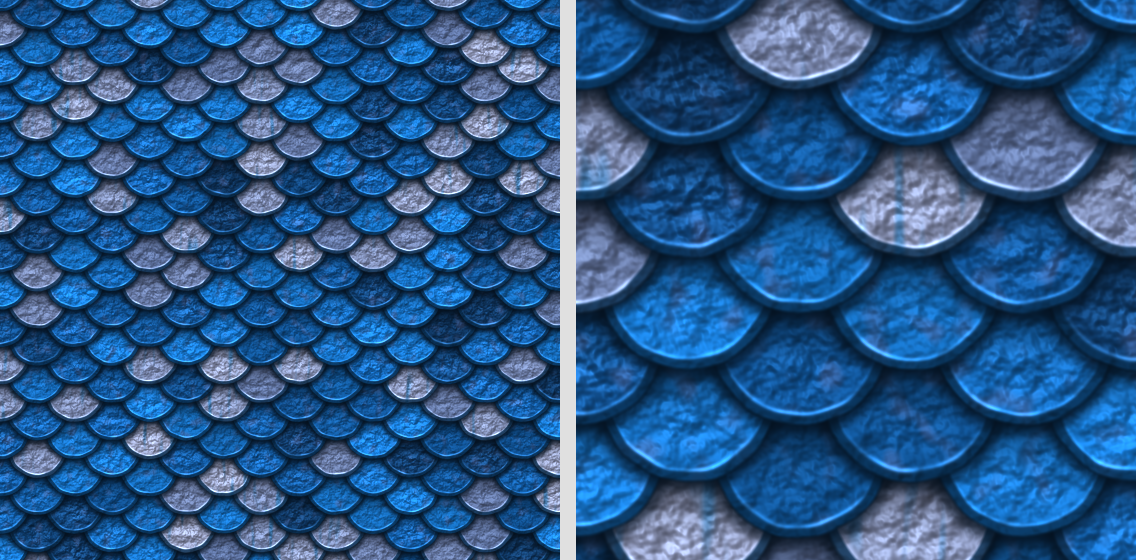
Left, the full canvas; right, a detail of the centre.
Write a three.js fragment shader that draws this pattern.

```glsl
// Overlapping rounded roof scales in worn blue and grey metal.
// Staggered rows of discs are painted from the lowest layer to the highest, each
// casting a soft shadow; hashes tint the discs, gradient noise dents and stains them.

#define ACROSS 7.5        // scales across and pitch of the whole layout
#define ROW_STEP 0.25     // height of one staggered row, in pitches
#define RADIUS 0.4        // disc radius, in pitches
#define RIM 0.046         // width of the dark border
#define EDGE_SOFT 0.012   // edge smoothing
#define SHADOW_REACH 0.075
#define SHADOW_TINT vec3(0.015, 0.06, 0.11)
#define DENT_FREQ 8.0
#define DENT_DEPTH 0.042
#define GREY_SHARE 0.32   // part of the scales that are bare grey

varying vec2 vUv;

vec2 hash2(vec2 p) {
  vec3 a = fract(p.xyx * vec3(0.1031, 0.1030, 0.0973));
  a += dot(a, a.yzx + 33.33);
  return fract((a.xx + a.yz) * a.zy);
}

float cornerSlope(vec2 cell, vec2 f, vec2 corner) {
  return dot(hash2(cell + corner) * 2.0 - 1.0, f - corner);
}

float gradientNoise(vec2 p) {
  vec2 cell = floor(p), f = p - cell;
  vec2 u = f * f * f * (f * (f * 6.0 - 15.0) + 10.0);
  float low = mix(cornerSlope(cell, f, vec2(0.0)), cornerSlope(cell, f, vec2(1.0, 0.0)), u.x);
  float high = mix(cornerSlope(cell, f, vec2(0.0, 1.0)), cornerSlope(cell, f, vec2(1.0)), u.x);
  return mix(low, high, u.y);
}

float dents(vec2 p) {
  float sum = 0.0, amp = 1.0;
  for (int i = 0; i < 3; i++) {
    sum += amp * gradientNoise(p);
    p = mat2(1.6, 1.2, -1.2, 1.6) * p + 5.3;
    amp *= 0.48;
  }
  return sum;
}

// Paint of one scale: navy, deep blue, azure or grey, with slight drift
vec3 scaleTint(vec2 rnd, float grey) {
  float blue = rnd.x / (1.0 - GREY_SHARE);
  vec3 paint = mix(vec3(0.045, 0.18, 0.33), vec3(0.05, 0.29, 0.53), smoothstep(0.08, 0.25, blue));
  paint = mix(paint, vec3(0.07, 0.40, 0.70), smoothstep(0.4, 0.75, blue));
  vec3 bare = mix(vec3(0.34, 0.42, 0.60), vec3(0.45, 0.47, 0.57), rnd.y);
  return mix(paint, bare, grey) * (0.9 + 0.2 * rnd.y);
}

// q: position from the disc centre, depth: distance inside the edge
vec3 shadeScale(vec2 q, float depth, vec2 id) {
  vec2 rnd = hash2(id + 40.0);
  vec2 seed = hash2(id + 91.0) * 60.0;
  float grey = step(1.0 - GREY_SHARE, rnd.x);
  vec3 tint = scaleTint(rnd, grey);

  // Vertical runs on the metal and rubbed patches in the paint
  float run = gradientNoise(q * vec2(12.0, 1.6) + seed);
  float patchy = gradientNoise(q * 7.0 + seed.yx);
  float stained = step(0.45, rnd.y);
  tint = mix(tint, vec3(0.08, 0.34, 0.54), grey * stained * 0.7 * smoothstep(0.05, 0.45, run));
  tint = mix(tint, vec3(0.25, 0.33, 0.52), (1.0 - grey) * 0.55 * smoothstep(0.05, 0.5, patchy + 0.4 * run));

  // Hammered relief
  vec2 at = q * DENT_FREQ + seed;
  float h = dents(at), e = 0.07;
  vec2 slope = vec2(dents(at + vec2(e, 0.0)) - h, dents(at + vec2(0.0, e)) - h) / e;
  vec3 normal = normalize(vec3(-slope * DENT_FREQ * DENT_DEPTH, 1.0));
  float lit = max(dot(normal, normalize(vec3(-0.2, 0.45, 0.87))), 0.0);

  // Darker under the overlap, glossy in the lower middle
  float fall = smoothstep(0.14, -0.2, q.y);
  vec2 g = (q + vec2(0.0, 0.16)) * vec2(3.6, 6.0);
  float gloss = exp(-dot(g, g)) * pow(lit, 7.0) * mix(0.3, 0.85, rnd.y);
  vec3 shine = mix(vec3(0.28, 0.58, 0.88), vec3(0.66, 0.76, 0.92), grey);
  vec3 face = tint * (0.68 + 0.4 * fall) * (0.4 + 0.7 * lit) + shine * gloss * 0.55;

  // Border with a bright worn lip on its inner side
  float border = 1.0 - smoothstep(RIM - 0.009, RIM + 0.009, depth);
  vec3 edge = mix(tint, vec3(0.05, 0.27, 0.47), 0.7) * (0.35 + 0.45 * lit);
  face = mix(face, edge, border);
  float across = (depth - RIM - 0.006) / 0.011;
  float lip = exp(-across * across) * smoothstep(-0.1, -0.34, q.y);
  face += shine * lip * (0.25 + 0.45 * smoothstep(-0.3, 0.3, patchy));
  return face * mix(0.45, 1.0, smoothstep(-0.012, 0.016, depth));
}

void main() {
  vec2 p = vUv * ACROSS;
  float nearRow = floor(p.y / ROW_STEP + 0.5);
  vec3 color = SHADOW_TINT;

  // Lower rows first: higher rows lie on top
  for (int i = -2; i <= 2; i++) {
    float row = nearRow + float(i);
    float shift = 0.5 - 0.5 * mod(row, 2.0);
    float column = floor(p.x - shift + 0.5);
    vec2 id = vec2(column, row);
    vec2 q = p - vec2(column + shift, row * ROW_STEP);

    float wobble = 0.018 * gradientNoise(q * 6.0 + id * 7.3);
    float depth = RADIUS - length(q) + wobble;
    float away = length(q + vec2(0.0, 0.012)) - RADIUS;
    color = mix(SHADOW_TINT, color, mix(0.25, 1.0, smoothstep(-0.015, SHADOW_REACH, away)));

    float cover = smoothstep(-EDGE_SOFT, EDGE_SOFT, depth);
    if (cover > 0.0) color = mix(color, shadeScale(q, depth, id), cover);
  }
  gl_FragColor = vec4(color, 1.0);
}
```
